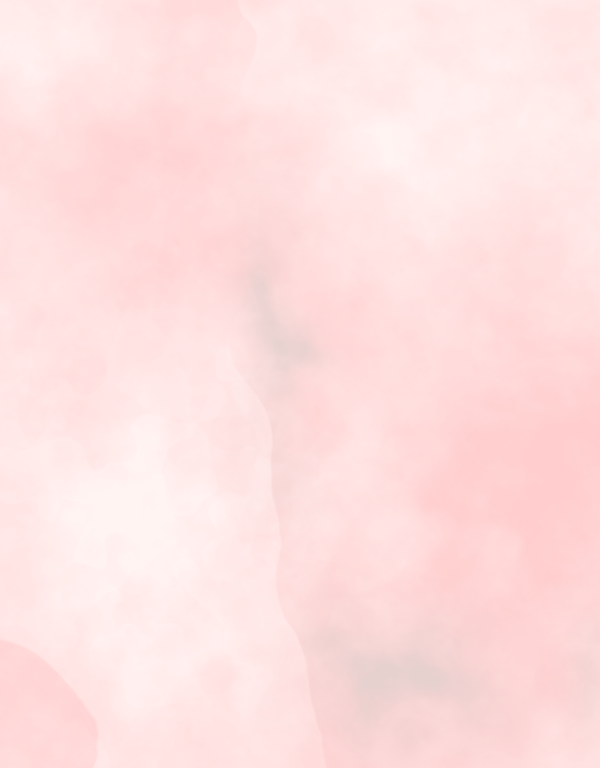
Write a WebGL 2 fragment shader that draws this texture.

```glsl
#version 300 es
precision highp float;

uniform vec2 u_resolution;
out vec4 outColor;

const vec3 PALE_PINK = vec3(1.0, 0.955, 0.95);
const vec3 DEEP_PINK = vec3(1.0, 0.81, 0.81);
const vec3 ASH_GREY = vec3(0.89, 0.82, 0.81);
const float BASE_PIGMENT = 0.48;
const float BLEED = 0.16;          // how far washes wander
const float MOTTLE = 0.42;         // strength of the paper mottling
const float EDGE_WIDTH = 0.0022;   // softness of the dried edges
const float FILM_STRENGTH = 0.11;
const int FILM_COUNT = 3;

vec3 hash3(vec2 cell) {
    vec3 h = fract(cell.xyx * vec3(0.1031, 0.1030, 0.0973));
    h += dot(h, h.yxz + 33.33);
    return fract((h.xxy + h.yzz) * h.zyx);
}

// Smooth cellular noise: random cell tones blended by distance
float cellular(vec2 p) {
    vec2 cell = floor(p), local = fract(p);
    float tone = 0.0, total = 0.0;
    for (int y = -1; y <= 1; y++) {
        for (int x = -1; x <= 1; x++) {
            vec2 offset = vec2(x, y);
            vec3 h = hash3(cell + offset);
            vec2 d = offset + 0.2 + 0.6 * h.xy - local;
            float weight = exp(-6.0 * dot(d, d));
            tone += weight * h.z;
            total += weight;
        }
    }
    return tone / total;
}

// Layered cells, centred on zero
float clouds(vec2 p, int octaves) {
    float sum = 0.0, gain = 0.5;
    for (int i = 0; i < octaves; i++) {
        sum += gain * (cellular(p) - 0.5);
        p = mat2(1.6, 1.2, -1.2, 1.6) * p + 7.3;
        gain *= 0.6;
    }
    return sum;
}

float wash(vec2 p, vec2 centre, vec2 radius) {
    vec2 d = (p - centre) / radius;
    return exp(-dot(d, d));
}

// Crisp on one side, fading away into the other
float driedEdge(float d, float fade) {
    return smoothstep(-EDGE_WIDTH, EDGE_WIDTH, d) * exp(-fade * max(d, 0.0));
}

float broadWashes(vec2 q) {
    float pigment = BASE_PIGMENT;
    pigment += 0.42 * wash(q, vec2(0.22, 0.74), vec2(0.17, 0.22));
    pigment += 0.48 * wash(q, vec2(0.72, 0.36), vec2(0.25, 0.27));
    pigment += 0.25 * wash(q, vec2(0.41, 0.60), vec2(0.10, 0.20));
    pigment += 0.25 * wash(q, vec2(0.50, 0.06), vec2(0.18, 0.14));
    pigment -= 0.40 * wash(q, vec2(0.22, 0.32), vec2(0.17, 0.26));
    pigment -= 0.42 * wash(q, vec2(0.57, 0.85), vec2(0.26, 0.22));
    pigment -= 0.25 * wash(q, vec2(0.48, 0.39), vec2(0.08, 0.09));
    pigment -= 0.36 * wash(q, vec2(0.06, 0.97), vec2(0.15, 0.10));
    return pigment;
}

void main() {
    vec2 p = gl_FragCoord.xy / u_resolution.y;

    // Wandering coordinates for the soft bleeds
    vec2 wander = vec2(clouds(p * 5.0, 4), clouds(p * 5.0 + 41.0, 4));
    vec2 q = p + BLEED * wander;
    float pigment = broadWashes(q);

    // Long vertical dried edge through the lower half
    float wobble = 0.010 * sin(p.y * 19.0) + 0.006 * sin(p.y * 43.0 + 1.0);
    float seam = p.x - 0.385 + 0.2 * (p.y - 0.18) - wobble - 0.03 * wander.x;
    float seamSpan = 1.0 - smoothstep(0.42, 0.62, p.y);
    pigment += 0.24 * driedEdge(seam, 7.0) * seamSpan;

    // Corner pool and short top edge
    float corner = 0.115 - length(p * vec2(1.0, 0.72)) + 0.05 * wander.y;
    pigment += 0.36 * driedEdge(corner, 3.0);
    float topEdge = 0.315 - p.x + 0.012 * sin(p.y * 55.0) + 0.06 * wander.x;
    pigment += 0.24 * driedEdge(topEdge, 9.0) * smoothstep(0.84, 0.98, p.y);

    // Thin pale films with torn outlines, mostly on the left
    float filmArea = 0.25 + 0.75 * wash(p, vec2(0.18, 0.33), vec2(0.20, 0.24));
    for (int i = 0; i < FILM_COUNT; i++) {
        float film = clouds(p * 4.0 + 19.0 * float(i + 1), 4) - 0.03;
        pigment -= FILM_STRENGTH * filmArea * driedEdge(film * 0.5, 22.0);
    }

    // Fine paper mottling
    float grain = clouds(p * 13.0 + 5.0, 5);
    pigment += MOTTLE * grain;

    // Ash stains settle in a streak and along the bottom
    float ash = 0.75 * wash(q, vec2(0.375, 0.54), vec2(0.036, 0.13));
    ash += 0.70 * wash(q, vec2(0.48, 0.10), vec2(0.12, 0.09));
    ash += 0.35 * wash(q, vec2(0.77, 0.13), vec2(0.05, 0.08));
    ash *= mix(1.0, smoothstep(-EDGE_WIDTH, EDGE_WIDTH, seam), 0.8 * seamSpan);
    ash = clamp(ash * (1.0 + 1.6 * grain), 0.0, 0.85);

    vec3 color = mix(PALE_PINK, DEEP_PINK, clamp(pigment, 0.0, 1.05));
    outColor = vec4(mix(color, ASH_GREY, ash), 1.0);
}
```
